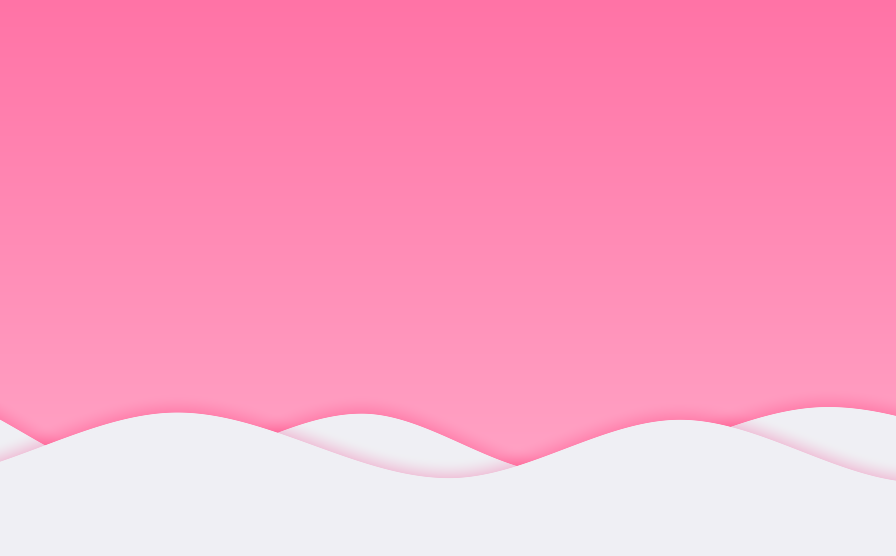
A Shadertoy shader for this background:

```glsl
const float ASPECT = 1.61;
const float SHADOW_REACH = 0.034;
const vec3 SKY_TOP = vec3(1.0, 0.45, 0.65);
const vec3 SKY_BASE = vec3(1.0, 0.67, 0.79);
const vec3 SNOW = vec3(0.938, 0.938, 0.955);
const vec3 SHADOW_TINT = vec3(1.0, 0.64, 0.79);

// Crests and troughs of each ridge, in units of canvas height
const vec2 BACK_RIDGE[6] = vec2[6](
    vec2(-0.161, 0.300), vec2(0.241, 0.145), vec2(0.650, 0.256),
    vec2(1.006, 0.149), vec2(1.488, 0.268), vec2(2.013, 0.151));
const vec2 FRONT_RIDGE[6] = vec2[6](
    vec2(-0.168, 0.136), vec2(0.319, 0.258), vec2(0.807, 0.140),
    vec2(1.222, 0.245), vec2(1.656, 0.132), vec2(2.090, 0.250));

// Smooth curve through successive extremes
float ridgeHeight(float x, vec2 knots[6]) {
    float height = knots[0].y;
    for (int i = 0; i < 5; i++) {
        float rise = knots[i + 1].y - knots[i].y;
        height += rise * smoothstep(knots[i].x, knots[i + 1].x, x);
    }
    return height;
}

// Approximate signed distance, positive above the ridge
float ridgeDistance(vec2 p, vec2 knots[6]) {
    float delta = 0.004;
    float slope = (ridgeHeight(p.x + delta, knots)
                 - ridgeHeight(p.x - delta, knots)) / (2.0 * delta);
    return (p.y - ridgeHeight(p.x, knots)) / sqrt(1.0 + slope * slope);
}

// Soft tinted shadow beneath an opaque layer
vec3 layRidge(vec3 base, float dist, float reach, float pixel) {
    float shade = 1.0 - smoothstep(-reach, reach, dist);
    float cover = 1.0 - smoothstep(-0.5 * pixel, 0.5 * pixel, dist);
    vec3 shaded = base * mix(vec3(1.0), SHADOW_TINT, shade);
    return mix(shaded, SNOW, cover);
}

void mainImage(out vec4 fragColor, in vec2 fragCoord) {
    vec2 uv = fragCoord / iResolution.xy;
    vec2 p = uv * vec2(ASPECT, 1.0);
    float pixel = 1.0 / iResolution.y;

    // Sky, then ridges from back to front
    vec3 color = mix(SKY_BASE, SKY_TOP, uv.y);
    color = layRidge(color, ridgeDistance(p, BACK_RIDGE), SHADOW_REACH, pixel);
    color = layRidge(color, ridgeDistance(p, FRONT_RIDGE), SHADOW_REACH, pixel);
    fragColor = vec4(color, 1.0);
}
```
